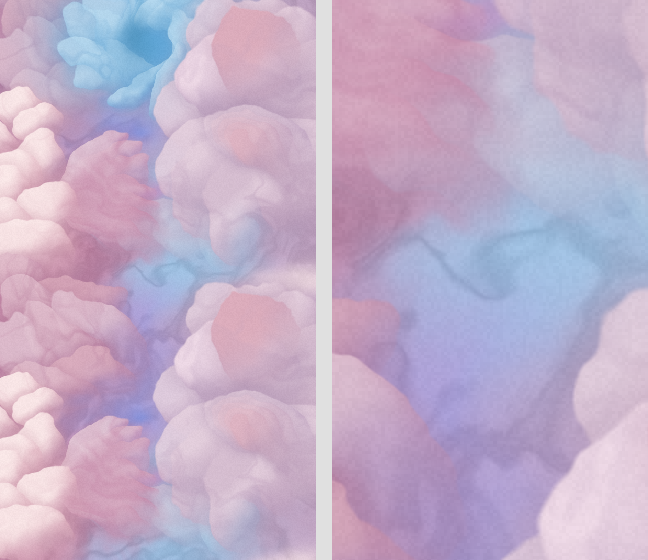
Left: the whole. Right: its middle third, enlarged.
This background is drawn by a Shadertoy shader. Its source:

```glsl
// Pastel smoke: billowing pink puffs, a blue river and rose-like folds.
// One tile is drawn once across and twice down, later rows over earlier ones;
// every billow is a warped, lit ellipse that dissolves on its shaded side.

const float ROWS = 2.0;
const float PERIOD = 0.903;      // tile height, in canvas widths
const float WARP = 0.11;         // broad waviness of the outlines
const float CURL = 0.04;         // small curls of the outlines
const float ROW_DRIFT = 0.015;   // difference between the two rows
const float EDGE = 0.05;         // softness of a billow's rim
const float DISSOLVE = 0.12;     // opacity left on the shaded side
const float VEIN = 0.28;         // strength of the fine folds
const float GRAIN = 0.025;       // fine speckle
const vec3 LIGHT = vec3(-0.48, -0.62, 0.62);

const vec3 WHITE_PINK = vec3(0.98, 0.91, 0.91);
const vec3 PALE = vec3(0.90, 0.82, 0.87);
const vec3 MAUVE = vec3(0.73, 0.62, 0.74);
const vec3 ROSE = vec3(0.74, 0.51, 0.63);
const vec3 BLUSH = vec3(0.86, 0.67, 0.73);
const vec3 MIST = vec3(0.60, 0.73, 0.86);
const vec3 VIOLET = vec3(0.64, 0.60, 0.82);
const vec3 IRIS = vec3(0.50, 0.57, 0.87);
const vec3 ORCHID = vec3(0.76, 0.58, 0.82);
const vec3 SKY = vec3(0.36, 0.66, 0.85);
const vec3 ICE = vec3(0.73, 0.86, 0.94);

float hash(vec2 p) {
    vec3 h = fract(vec3(p.xyx) * 0.1031);
    h += dot(h, h.yzx + 33.33);
    return fract((h.x + h.y) * h.z);
}

float noise(vec2 p) {
    vec2 i = floor(p), f = fract(p);
    f = f * f * (3.0 - 2.0 * f);
    return mix(mix(hash(i), hash(i + vec2(1, 0)), f.x),
               mix(hash(i + vec2(0, 1)), hash(i + vec2(1, 1)), f.x), f.y);
}

float fbm(vec2 p) {
    float sum = 0.0, amp = 0.5;
    for (int i = 0; i < 4; i++) {
        sum += amp * noise(p);
        p = mat2(1.6, 1.2, -1.2, 1.6) * p + 7.3;
        amp *= 0.5;
    }
    return sum;
}

vec2 swirl(vec2 p) { return vec2(fbm(p), fbm(p + 19.7)) - 0.47; }

// Thin creases where warped noise crosses its middle value
float creases(vec2 p) {
    float n = fbm(p * 6.0 + 5.0 * swirl(p * 4.0));
    return smoothstep(0.0, 0.16, abs(n - 0.47)) - 0.5;
}

// Lit ellipse with a faint halo, opaque towards the light
void puff(inout vec3 col, vec2 p, vec2 centre, vec2 radius, float angle,
          vec3 lit, vec3 shade, float opacity, float vein) {
    float c = cos(angle), s = sin(angle);
    mat2 turn = mat2(c, -s, s, c);
    vec2 q = turn * (p - centre) / radius;
    float d = length(q);
    vec3 n = vec3(q * turn, sqrt(max(0.0, 1.0 - d * d)));
    float glow = clamp(smoothstep(-0.25, 1.0, dot(n, LIGHT)) + VEIN * vein, 0.0, 1.0);
    float body = mix(DISSOLVE, 1.0, smoothstep(-0.65, 0.2, dot(n.xy, LIGHT.xy)));
    col = mix(col, shade * 0.96, 0.28 * opacity * smoothstep(1.35, 0.9, d));
    col = mix(col, mix(shade, lit, glow), opacity * body * smoothstep(1.0, 1.0 - EDGE, d));
}

void tint(inout vec3 col, vec2 p, vec2 centre, vec2 radius, vec3 hue, float amount) {
    vec2 q = (p - centre) / radius;
    col = mix(col, hue, amount * exp(-dot(q, q)));
}

// Pink on the left, mauve on the right, a winding blue river between
vec3 backdrop(vec2 p) {
    float wave = sin((p.y - 0.5) * 6.2832 / PERIOD);
    float bend = p.x - 0.5 - 0.12 * wave + 0.5 * (fbm(p * 4.0 + swirl(p * 6.0)) - 0.47);
    vec3 col = mix(ROSE, MAUVE, smoothstep(-0.35, 0.3, bend));
    vec3 river = mix(VIOLET, MIST, smoothstep(-0.5, 0.7, wave + 2.0 * bend));
    return mix(col, river, exp(-bend * bend * 22.0)) + 0.07 * creases(p);
}

void smoke(inout vec3 col, vec2 p, float row, float vein) {
    for (int i = 0; i < 8; i++) {
        float k = float(i), h = hash(vec2(k, row + 3.0));
        vec2 c = vec2(0.06 + 0.32 * fract(k * 0.618), 0.0 + 0.045 * k);
        puff(col, p, c, vec2(0.12 + 0.06 * h, 0.08), 0.9 * h - 0.1,
             mix(BLUSH, PALE, 0.8 * h), mix(MAUVE, ROSE, 0.5 + 0.5 * row), 0.8, vein);
    }
}

void blueBloom(inout vec3 col, vec2 p, float vein) {
    tint(col, p, vec2(0.45, 0.12), vec2(0.26, 0.2), SKY, 0.95);
    for (int i = 0; i < 13; i++) {
        float k = float(i), a = k * 2.4, h = hash(vec2(k, 8.0));
        vec2 c = vec2(0.48, 0.13) + vec2(0.15, 0.13) * vec2(cos(a), sin(a));
        puff(col, p, c, vec2(0.14, 0.035 + 0.03 * h), a + 0.7, ICE, mix(SKY, MIST, 0.6 * h), 0.75, vein);
    }
    tint(col, p, vec2(0.43, 0.11), vec2(0.05, 0.06), SKY * 0.88, 0.8);
}

void rose(inout vec3 col, vec2 p, float vein) {
    for (int i = 0; i < 11; i++) {           // outer petals
        float k = float(i), a = k * 2.4;
        vec2 c = vec2(0.83, 0.41) + vec2(0.18, 0.26) * vec2(cos(a), sin(a));
        puff(col, p, c, vec2(0.18, 0.14), a, PALE, mix(MAUVE, BLUSH, 0.15), 0.85, vein);
    }
    puff(col, p, vec2(0.77, 0.25), vec2(0.22, 0.13), 0.1, PALE * 1.03, MAUVE, 1.0, vein);
    puff(col, p, vec2(0.82, 0.16), vec2(0.14, 0.15), 0.5, BLUSH, mix(MAUVE, BLUSH, 0.5), 0.95, vein);
    for (int i = 0; i < 5; i++) {            // nested heart
        float k = float(i);
        puff(col, p, vec2(0.84 - 0.014 * k, 0.45 + 0.004 * k), vec2(0.19, 0.11) * (1.0 - 0.18 * k),
             0.35 + 0.2 * k, mix(PALE, BLUSH, 0.2 * k), mix(MAUVE, BLUSH, 0.2 * k), 0.85, vein);
    }
    tint(col, p, vec2(0.97, 0.9), vec2(0.16, 0.05), WHITE_PINK, 0.7);
}

void mainImage(out vec4 fragColor, in vec2 fragCoord) {
    vec2 page = vec2(fragCoord.x, iResolution.y - fragCoord.y) / iResolution.x;
    vec3 col = backdrop(page);
    for (float row = 0.0; row < ROWS; row++) {
        vec2 t = page - vec2(0.0, row * PERIOD);
        vec2 p = t + WARP * swirl(t * 5.0 + 4.0) + CURL * swirl(t * 13.0) + ROW_DRIFT * row * swirl(t * 9.0);
        float vein = creases(t + 0.02 * row);
        smoke(col, p, row, vein);
        if (row < 0.5) blueBloom(col, p, vein);
        tint(col, p, vec2(0.40, 0.42), vec2(0.06, 0.04), IRIS, 0.85);
        tint(col, p, vec2(0.48, 0.58), vec2(0.09, 0.035), ORCHID, 0.7);
        for (int i = 0; i < 4; i++) {        // low mist, pink to blue
            float k = float(i);
            puff(col, p, vec2(0.72 - 0.12 * k, 0.77 - 0.03 * k), vec2(0.13, 0.10), 0.3,
                 mix(ICE, PALE, 0.3 * k), mix(MIST, MAUVE, 0.3 * k), 0.7, vein);
        }
        rose(col, p, vein);
        for (int i = 0; i < 7; i++) {        // fan of folds
            float a = 0.4 - 0.22 * float(i);
            puff(col, p, vec2(0.20, 0.65) + 0.14 * vec2(cos(a), sin(a)), vec2(0.16, 0.055), a,
                 mix(PALE, BLUSH, 0.25), ROSE * 1.06, 0.9, vein);
        }
        for (int i = 0; i < 9; i++) {        // bright billows at the left
            float k = float(i);
            puff(col, p, vec2(0.07 + 0.09 * sin(k * 2.4), 0.32 + 0.06 * k), vec2(1.0, 0.85) * (0.08 + 0.007 * k),
                 0.4 * k, WHITE_PINK, BLUSH, 0.95, 0.5 * vein);
        }
    }
    col += GRAIN * (hash(floor(page * 288.0)) - 0.5);
    fragColor = vec4(clamp(col, 0.0, 1.0), 1.0);
}
```
